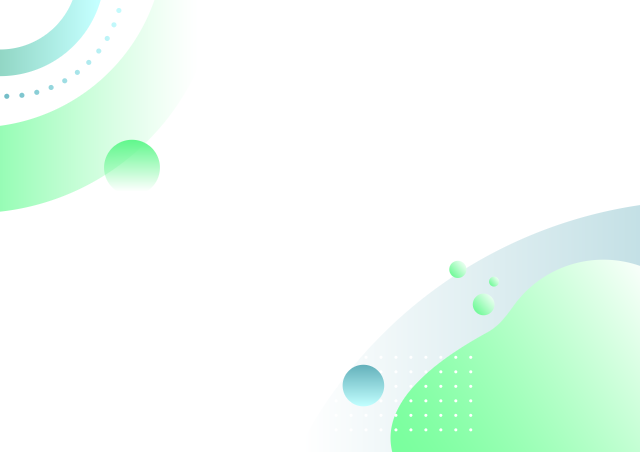
This background is drawn by a Shadertoy shader. Its source:

```glsl
// Pale abstract page corners: curved ribbons, a soft green hill, bubbles and dots.
// Each shape is a signed distance, filled with a gradient and layered on white.
// Lengths are in hundredths of the canvas height.

float circle(vec2 p, vec2 centre, float radius) {
    return length(p - centre) - radius;
}

float smoothUnion(float a, float b, float k) {
    float h = max(k - abs(a - b), 0.0) / k;
    return min(a, b) - h * h * k * 0.25;
}

// Coverage of a shape, with an edge one pixel wide
float fill(float d) {
    return clamp(0.5 - d * iResolution.y / 100.0, 0.0, 1.0);
}

float ramp(float from, float to, float x) {
    return clamp((x - from) / (to - from), 0.0, 1.0);
}

// A parabolic flank blended into a round hilltop
float hill(vec2 p) {
    vec2 q = p - vec2(86.4, 3.1);
    float flank = (q.y * q.y / 25.5 - q.x) / length(vec2(1.0, q.y / 12.75));
    flank = max(flank, abs(q.y) - 27.7);
    return smoothUnion(flank, circle(p, vec2(133.5, 18.1), 24.45), 2.6);
}

// Dots spaced evenly along an arc
float arcDots(vec2 p) {
    vec2 q = p - vec2(1.5, 104.4);
    float angle = clamp(round(atan(q.x, -q.y) / 0.1306), 0.0, 10.0) * 0.1306;
    return circle(q, 25.7 * vec2(sin(angle), -cos(angle)), 0.56);
}

// Ten columns by six rows of dots
float gridDots(vec2 p) {
    vec2 q = p - vec2(74.36, 4.9), pitch = vec2(3.31, 3.21);
    vec2 cell = clamp(round(q / pitch), vec2(0.0), vec2(9.0, 5.0));
    return circle(q, cell * pitch, 0.33);
}

void paintBubble(inout vec3 color, vec2 p, vec2 centre, float radius) {
    float light = ramp(-0.9, 1.1, dot(p - centre, vec2(0.75, 0.65)) / radius);
    vec3 tint = mix(vec3(0.46, 0.98, 0.61), vec3(0.94, 1.0, 0.96), light);
    color = mix(color, tint, fill(circle(p, centre, radius)));
}

void mainImage(out vec4 fragColor, in vec2 fragCoord) {
    vec2 p = 100.0 * fragCoord / iResolution.y;
    vec3 white = vec3(1.0), color = white;

    // Upper left: wide green ribbon
    float ribbon = max(circle(p, vec2(-5.9, 107.4), 54.55),
                       -circle(p, vec2(-5.5, 113.8), 42.0));
    float fade = 1.0 - pow(1.0 - ramp(0.0, 44.0, p.x), 1.2);
    color = mix(color, mix(vec3(0.59, 0.99, 0.71), white, fade), fill(ribbon));

    // Teal ring and its arc of dots
    float ring = abs(length(p - vec2(0.0, 106.3)) - 20.2) - 2.95;
    vec3 teal = mix(vec3(0.57, 0.84, 0.77), vec3(0.77, 1.0, 1.0), ramp(0.0, 21.5, p.x));
    color = mix(color, teal, fill(ring));
    vec3 dotTint = mix(vec3(0.45, 0.74, 0.78), vec3(0.77, 0.98, 0.99), ramp(1.0, 26.0, p.x));
    color = mix(color, dotTint, fill(arcDots(p)));

    // Green disc dissolving downwards
    float disc = fill(circle(p, vec2(29.2, 62.9), 6.18));
    color = mix(color, vec3(0.38, 0.97, 0.55), disc * ramp(57.6, 69.0, p.y));

    // Lower right: grey-blue sweep
    float sweep = circle(p, vec2(156.3, -45.8), 101.5);
    vec3 haze = mix(white, vec3(0.77, 0.88, 0.90), ramp(67.0, 141.0, p.x));
    color = mix(color, haze, fill(sweep));

    // Green hill, lit from the upper right
    float light = pow(ramp(0.0, 97.5, dot(p - vec2(88.5, 0.0), vec2(1.2, 0.8))), 1.3);
    vec3 green = mix(vec3(0.48, 1.0, 0.62), vec3(0.98, 1.0, 0.985), light);
    color = mix(color, green, fill(hill(p)));

    color = mix(color, white, fill(gridDots(p)));

    // Floating bubbles
    paintBubble(color, p, vec2(101.3, 40.4), 1.9);
    paintBubble(color, p, vec2(109.3, 37.7), 1.1);
    paintBubble(color, p, vec2(107.0, 32.65), 2.4);
    vec3 blue = mix(vec3(0.76, 1.0, 1.0), vec3(0.39, 0.69, 0.73), ramp(10.1, 19.3, p.y));
    color = mix(color, blue, fill(circle(p, vec2(80.4, 14.7), 4.6)));

    fragColor = vec4(color, 1.0);
}
```
